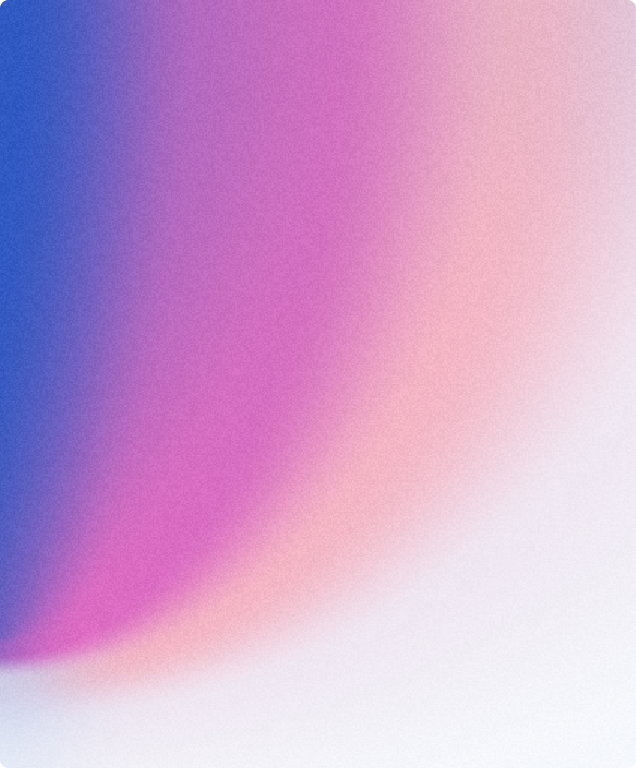
A Shadertoy shader for this background:

```glsl
// A soft grainy gradient: blue, purple, magenta, peach and near-white bands.
// The bands follow a family of nested ellipses centred on the top left corner;
// each point is given the radius of its ellipse, which drives the colour ramp.

float hash(vec2 p) {
    vec3 q = fract(vec3(p.xyx) * 0.1031);
    q += dot(q, q.yzx + 33.33);
    return fract((q.x + q.y) * q.z);
}

// Horizontal radius a of the ellipse through p, where the vertical
// radius b obeys b*b = 0.69 + 0.14*a*a (a quadratic in a*a).
float ellipseRadius(vec2 p) {
    vec2 s = p * p;
    float q = 0.69 - s.y - 0.14 * s.x;
    float root = sqrt(q * q + 4.0 * 0.14 * 0.69 * s.x);
    return sqrt(max((root - q) / 0.28, 0.0));
}

vec3 gradient(vec2 p) {
    float a = ellipseRadius(p);
    float depth = p.y * p.y;

    // Purple to magenta, hotter towards the lower left
    vec3 magenta = mix(vec3(0.82, 0.44, 0.75), vec3(0.89, 0.41, 0.77), depth);
    vec3 col = mix(vec3(0.64, 0.40, 0.75), magenta,
                   smoothstep(0.15, 0.57, a + 0.3 * depth));

    // Blue along the left edge, bounded by a parabola
    float edge = p.x - 0.15 * (1.0 - depth / 0.578);
    col = mix(vec3(0.19, 0.35, 0.76), col, smoothstep(-0.13, 0.16, edge));

    // Outer bands: peach, pale lilac, then near-white
    float low = smoothstep(0.0, 0.45, p.y);
    vec3 peach = mix(vec3(0.91, 0.70, 0.77), vec3(0.955, 0.71, 0.77), low);
    vec3 pale = mix(vec3(0.86, 0.85, 0.93), vec3(0.935, 0.90, 0.945), low);
    vec3 outer = mix(peach, pale, smoothstep(0.8, 1.2, a));
    outer = mix(outer, vec3(0.96, 0.97, 0.985), smoothstep(1.0, 1.95, a));

    // Cool tint in the lower left corner
    vec3 cool = mix(vec3(0.78, 0.81, 0.92), vec3(0.88, 0.91, 0.96),
                    smoothstep(0.88, 1.0, p.y));
    outer = mix(outer, cool, 0.85 * exp(-60.0 * p.x * p.x));
    return mix(col, outer, smoothstep(0.51, 0.82, a));
}

void mainImage(out vec4 fragColor, in vec2 fragCoord) {
    vec2 uv = fragCoord / iResolution.xy;
    vec3 col = gradient(vec2(uv.x, 1.0 - uv.y));

    // Fine grain, weaker on the light areas
    vec2 cell = floor(uv * vec2(424.0, 512.0));
    float strength = mix(0.05, 0.02, smoothstep(0.65, 0.95, col.g));
    col += strength * (hash(cell) - 0.5);

    // White outside the rounded corners
    float aspect = iResolution.x / iResolution.y;
    vec2 halfSize = 0.5 * vec2(aspect, 1.0);
    vec2 d = abs(uv - 0.5) * vec2(aspect, 1.0) - halfSize + 0.011;
    float dist = length(max(d, 0.0)) - 0.011;
    float pixel = 1.0 / iResolution.y;
    col = mix(col, vec3(1.0), smoothstep(-0.5 * pixel, 0.5 * pixel, dist));

    fragColor = vec4(col, 1.0);
}
```
